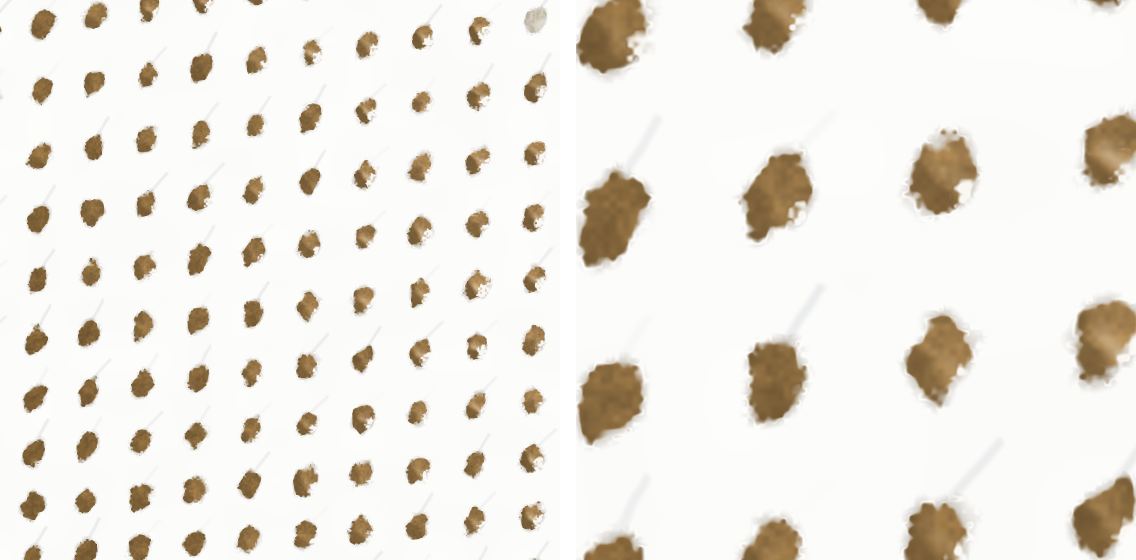
Left: the whole. Right: its middle third, enlarged.
A WebGL 2 fragment shader for this pattern:

```glsl
#version 300 es
precision highp float;

uniform vec2 u_resolution;
out vec4 fragColor;

float hash(vec2 p) {
    vec3 q = fract(vec3(p.xyx) * 0.1031);
    q += dot(q, q.yzx + 33.33);
    return fract((q.x + q.y) * q.z);
}

float noise(vec2 p) {
    vec2 cell = floor(p), f = fract(p);
    f = f * f * (3.0 - 2.0 * f);
    return mix(mix(hash(cell), hash(cell + vec2(1, 0)), f.x),
               mix(hash(cell + vec2(0, 1)), hash(cell + vec2(1, 1)), f.x), f.y);
}

float segmentDistance(vec2 p, vec2 a, vec2 b) {
    vec2 ab = b - a;
    return length(p - a - ab * clamp(dot(p - a, ab) / dot(ab, ab), 0.0, 1.0));
}

// Centre of a hole on the tilted grid, which tightens towards the bottom
vec2 holeCentre(vec2 id) {
    float col = id.x, row = id.y;
    return vec2(0.0762 - 0.00228 * row + col * (0.0943 + 0.00016 * row) + 0.0004 * col * col,
                0.9583 - 0.1217 * row + 0.00173 * row * row
                + col * (0.01367 - 0.000068 * row * row));
}

// d is measured in hole radii from the centre
vec3 drawHole(vec3 paper, vec2 d, vec2 id, float blur) {
    vec2 seed = id * 17.0 + 300.0;
    float rnd = hash(seed), rnd2 = hash(seed + 7.3);
    float coarse = noise(d * 1.5 + seed) - 0.5;
    float fine = noise(d * 5.5 + seed) - 0.5;
    float curl = clamp(0.12 + 0.1 * id.x - 0.05 * id.y + 0.5 * (rnd - 0.5), 0.0, 1.0);

    // Torn outline, leaning to the right
    vec2 q = vec2(d.x - 0.2 * d.y, d.y) * vec2(1.1 + 0.15 * rnd2, 0.92);
    float outline = length(q) - 1.0 + 0.5 * coarse + 0.25 * fine;
    float inside = 1.0 - smoothstep(-blur, blur, outline);

    // Faint scratch and grey fibres on the paper
    float scratch = segmentDistance(d + 0.25 * coarse, vec2(0.1, 0.8),
                                    vec2(1.0 + rnd, 1.9 + rnd2));
    float scratchMask = (1.0 - smoothstep(0.02, 0.24, scratch)) * smoothstep(0.2, 0.9, rnd2);
    paper = mix(paper, vec3(0.84, 0.85, 0.86), 0.45 * scratchMask);
    float fringe = (1.0 - smoothstep(0.0, 0.42, outline)) * smoothstep(-0.2, 0.35, fine);
    paper = mix(paper, vec3(0.72, 0.69, 0.65), 0.65 * fringe);

    // Brown backing, darker on the left and at the bottom
    float depth = clamp(0.75 - 0.09 * id.x + 0.04 * id.y + 0.4 * (rnd2 - 0.5), 0.0, 1.0);
    vec3 brown = mix(vec3(0.66, 0.52, 0.33), vec3(0.51, 0.39, 0.22), depth);
    brown *= 1.0 + 0.18 * fine + 0.2 * coarse;

    // Shadow at the lower left and a light streak beside it
    float slope = 0.75 * d.x + 0.65 * d.y + 0.5 * coarse;
    float shadow = 1.0 - smoothstep(-0.45, -0.05, slope);
    brown = mix(brown, vec3(0.40, 0.31, 0.18), shadow * (0.25 + 0.55 * curl));
    float streak = exp(-pow((slope - 0.15) / 0.22, 2.0)) * smoothstep(0.7, -0.2, d.y);
    brown = mix(brown, vec3(0.84, 0.76, 0.64), 0.75 * streak * smoothstep(0.25, 0.9, curl));

    // Curled paper flap biting into the lower right
    float bite = length(d - vec2(0.8, -0.55)) - 0.1 - 0.72 * curl + 0.4 * fine;
    float flap = 1.0 - smoothstep(-0.16, 0.16, bite);
    vec3 flapColor = mix(vec3(0.98, 0.97, 0.95), vec3(0.84, 0.80, 0.74),
                         smoothstep(-0.1, 0.4, fine + 0.5 * coarse));
    vec3 fill = mix(brown, flapColor, flap * smoothstep(0.1, 0.35, curl));

    // The topmost right hole is almost covered
    float covered = smoothstep(7.0, 8.0, id.x - id.y);
    fill = mix(fill, vec3(0.84, 0.83, 0.79) + 0.15 * fine, 0.8 * covered);
    return mix(paper, fill, inside);
}

void main() {
    vec2 p = gl_FragCoord.xy / u_resolution;
    float pixel = 1.0 / min(u_resolution.x, u_resolution.y);

    // Paper with a very soft unevenness
    vec3 color = vec3(0.992, 0.992, 0.986) - 0.008 * noise(p * 14.0);

    for (int row = 0; row <= 10; row++) {
        for (int col = -1; col <= 10; col++) {
            vec2 id = vec2(col, row);
            float radius = 0.0205 * (0.92 + 0.18 * hash(id + 51.7));
            vec2 d = (p - holeCentre(id)) / radius;
            if (dot(d, d) > 14.0) continue;
            color = drawHole(color, d, id, max(0.0022, pixel) / radius);
        }
    }
    fragColor = vec4(color, 1.0);
}
```
